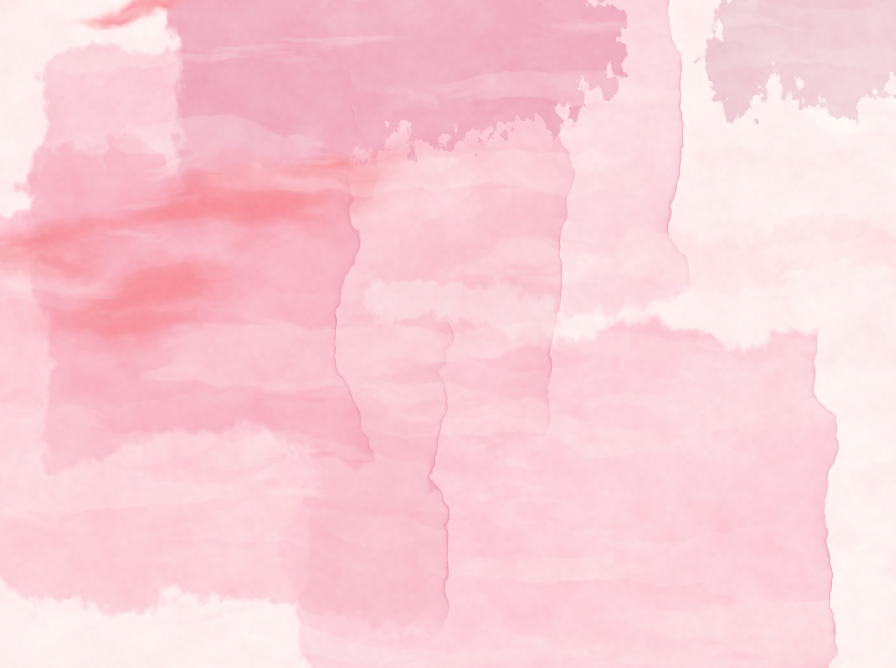
Write a Shadertoy shader that draws this texture.

```glsl
// Layered pink watercolour: broad washes with ragged rims, stacked on pale paper.
// Each wash is a noise-warped box with a fine, broken pigment line on its right;
// coral streaks, pale wisps, blooms and paper grain are laid over them.

#define EDGE_WARP 0.15
#define EDGE_JAG 0.062
#define EDGE_SOFT 0.013
#define EDGE_CRISP 0.0026
#define RIM_WIDTH 0.0022
#define RIM_STRENGTH 0.17
#define DRY_BRUSH 0.19
#define STROKE_DEPTH 0.026
#define MOTTLE_DEPTH 0.055
#define GRAIN_DEPTH 0.020
#define PAPER vec3(1.0, 0.938, 0.934)
#define CORAL vec3(0.968, 0.575, 0.615)

const int WASHES = 12;
const int STREAKS = 5;

// Wash extents: left, bottom, right, top
const vec4 extent[WASHES] = vec4[WASHES](
    vec4(-0.20, 0.29, 0.50, 0.70), vec4(-0.20, 0.09, 0.66, 0.33),
    vec4( 0.05, 0.66, 0.55, 0.94), vec4( 0.70, 0.56, 1.03, 1.20),
    vec4( 0.45,-0.20, 1.25, 0.52), vec4( 0.48, 0.31, 0.84, 0.86),
    vec4( 0.45, 0.06, 0.67, 0.53), vec4( 0.06, 0.34, 0.53, 0.77),
    vec4( 0.54, 0.52, 0.86, 0.59), vec4( 0.25, 0.78, 0.88, 1.20),
    vec4( 1.07, 0.88, 1.60, 1.20), vec4( 0.90, 0.57, 1.60, 0.66));

// Wash pigment and opacity
const vec4 pigment[WASHES] = vec4[WASHES](
    vec4(0.99, 0.78, 0.83, 0.9), vec4(0.99, 0.82, 0.85, 0.95),
    vec4(0.98, 0.785, 0.835, 0.9), vec4(0.99, 0.85, 0.88, 0.95),
    vec4(0.988, 0.805, 0.85, 0.9), vec4(0.98, 0.77, 0.82, 0.85),
    vec4(0.977, 0.76, 0.81, 0.7), vec4(0.972, 0.71, 0.775, 0.85),
    vec4(0.985, 0.87, 0.89, 0.75), vec4(0.935, 0.65, 0.735, 0.8),
    vec4(0.93, 0.78, 0.82, 0.85), vec4(0.995, 0.89, 0.89, 0.6));

// Coral streaks: centre and radii
const vec4 streak[STREAKS] = vec4[STREAKS](
    vec4(0.50, 0.750, 0.10, 0.040), vec4(0.36, 0.68, 0.17, 0.060),
    vec4(0.22, 0.55, 0.14, 0.060), vec4(0.03, 0.615, 0.19, 0.038),
    vec4(0.20, 0.98, 0.07, 0.012));

float hash(vec2 p) {
    return fract(sin(dot(p, vec2(127.1, 311.7))) * 43758.5453);
}

float noise(vec2 p) {
    vec2 i = floor(p), f = fract(p);
    f = f * f * (3.0 - 2.0 * f);
    return mix(mix(hash(i), hash(i + vec2(1, 0)), f.x),
               mix(hash(i + vec2(0, 1)), hash(i + vec2(1, 1)), f.x), f.y);
}

float fbm(vec2 p) {
    float sum = 0.0, weight = 0.5;
    for (int i = 0; i < 5; i++) {
        sum += weight * noise(p);
        p = mat2(1.6, 1.2, -1.2, 1.6) * p + 7.3;
        weight *= 0.5;
    }
    return sum / 0.97;
}

float roundedBox(vec2 p, vec2 halfSize, float radius) {
    vec2 q = abs(p) - halfSize + radius;
    return length(max(q, 0.0)) + min(max(q.x, q.y), 0.0) - radius;
}

// Lays one wash over the colour below it
vec3 layWash(vec3 below, vec2 p, int k) {
    vec4 box = extent[k];
    vec2 centre = 0.5 * (box.xy + box.zw), halfSize = 0.5 * (box.zw - box.xy);
    vec2 seed = vec2(float(k) * 13.7, float(k) * 5.3);
    vec2 warp = vec2(fbm(p * 6.0 + seed), fbm(p * 7.0 - seed)) - 0.5;
    float pool = fbm(p * vec2(4.0, 6.0) + seed.yx);
    bool mauve = k == 9 || k == 10;
    bool lift = k == 8;

    // Mauve washes lean upward and break into dry flecks toward the right
    float dry = mauve ? smoothstep(0.25, 0.70, p.x) : 0.0;
    vec2 q = p + EDGE_WARP * warp * (lift ? 0.6 : 1.0);
    if (mauve) q.y -= 0.16 * (p.x - centre.x);
    float d = roundedBox(q - centre, halfSize, min(0.05, halfSize.y));
    float right = 1.0 - smoothstep(0.0, 0.02, d - (q.x - box.z));
    right *= (mauve || lift) ? 0.0 : 1.0;
    float coarse = fbm(p * vec2(26.0, 19.0) + seed) - 0.5;
    float fine = fbm(p * vec2(75.0, 55.0) - seed) - 0.5;
    d += mix(EDGE_JAG, DRY_BRUSH, dry) * (0.65 * coarse + 0.5 * fine) * mix(1.0, 0.28, right);

    // Crisp on the right, otherwise fading in and out of focus
    float soft = mix(EDGE_SOFT * (0.25 + 1.5 * pool), EDGE_CRISP, max(right, 0.6 * dry));
    float mask = 1.0 - smoothstep(-soft, soft * 0.4, d);
    float opacity = pigment[k].a * clamp(0.66 + 0.66 * pool, 0.0, 1.1);
    vec3 c = mix(below, pigment[k].rgb, mask * opacity);

    // Pigment gathers in a thin broken line with a faint halo inside it
    float broken = smoothstep(0.3, 0.65, noise(p * vec2(9.0, 16.0) + seed));
    float rim = exp(-abs(d + RIM_WIDTH) / RIM_WIDTH) * (0.15 + 0.85 * broken);
    rim += 0.22 * exp(-abs(d) / (RIM_WIDTH * 9.0));
    return c * (1.0 - RIM_STRENGTH * rim * right * mask * vec3(0.28, 1.0, 0.7));
}

void mainImage(out vec4 fragColor, in vec2 fragCoord) {
    vec2 p = fragCoord / iResolution.y;
    float mottle = fbm(p * 9.0 + 31.0);
    vec3 c = PAPER;

    // Stacked washes
    for (int k = 0; k < WASHES; k++) c = layWash(c, p, k);

    // Wet coral streaks, broken along the brush direction
    float bristles = fbm(vec2(p.x * 5.0, (p.y - 0.08 * p.x) * 34.0) + 1.5 * mottle);
    float coral = 0.0;
    for (int k = 0; k < STREAKS; k++) {
        vec2 r = p - streak[k].xy;
        r.y += 0.10 * (mottle - 0.5) - 0.15 * r.x;
        r /= streak[k].zw;
        coral = max(coral, exp(-dot(r, r)));
    }
    c = mix(c, CORAL, smoothstep(0.0, 0.75, coral * (0.25 + bristles)) * (0.4 + 0.8 * bristles));

    // Horizontal strokes: gradual on one side, sharp on the other, often absent
    float level = 5.0 * fbm(vec2(p.x * 1.6 + 3.0, p.y * 8.0 + 0.5 * mottle));
    float stroke = fract(level) * (1.0 - smoothstep(0.86, 1.0, fract(level)));
    float present = smoothstep(0.3, 0.6, noise(p * vec2(3.0, 7.0) + 50.0));
    vec3 tint = vec3(0.15, 1.0, 0.8);
    c += tint * STROKE_DEPTH * present * (0.42 - stroke);

    // Pale wisps where the brush skipped
    float wisp = fbm(vec2(p.x * 2.5 + 9.0, p.y * 17.0 + mottle));
    c = mix(c, PAPER, 0.24 * smoothstep(0.57, 0.66, wisp));

    // Blooms: faint pools with a fairly sharp outline
    float bloom = smoothstep(0.50, 0.53, fbm(p * vec2(5.0, 7.0) + 80.0));
    c += tint * 0.014 * (0.5 - bloom);

    // Pigment mottling and paper grain
    c += tint * MOTTLE_DEPTH * (fbm(p * 26.0) - 0.5);
    c += tint * GRAIN_DEPTH * (noise(p * 130.0) - 0.5);
    fragColor = vec4(clamp(c, 0.0, 1.0), 1.0);
}
```
